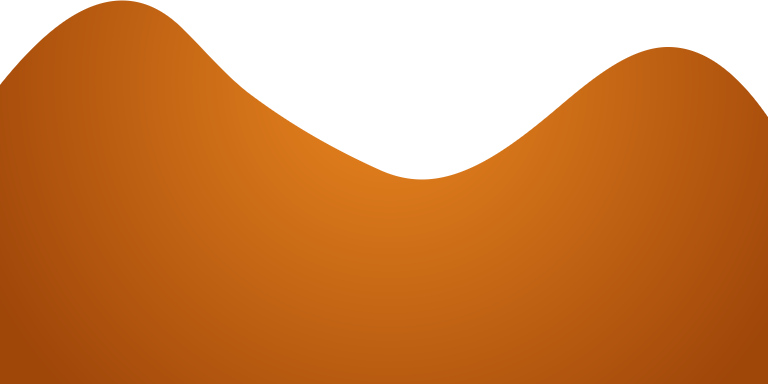
A WebGL 1 fragment shader for this background:

```glsl
precision highp float;
// Draws a smooth orange hill line with a radial glow under a white sky.
uniform vec2 u_resolution;

const vec3 SKY = vec3(1.0);
const vec3 GLOW = vec3(0.92, 0.53, 0.125);
const vec3 SHADE = vec3(0.625, 0.275, 0.037);
const vec2 GLOW_CENTER = vec2(1.016, 0.79);
const float GLOW_RADIUS = 1.17;

// Cubic Hermite curve between two knots, each holding (x, height, slope).
float hermite(float x, vec3 a, vec3 b) {
  float span = b.x - a.x;
  float t = (x - a.x) / span;
  float s = 1.0 - t;
  return s * s * ((1.0 + 2.0 * t) * a.y + t * span * a.z)
       + t * t * ((1.0 + 2.0 * s) * b.y - s * span * b.z);
}

// Height of the ridge: left hill, valley, right hill.
float ridgeHeight(float x) {
  vec3 leftEdge = vec3(0.0, 0.779, 1.25);
  vec3 leftPeak = vec3(0.318, 0.9987, 0.0);
  vec3 leftShoulder = vec3(0.474, 0.927, -0.98);
  vec3 leftSlope = vec3(0.651, 0.755, -0.75);
  vec3 leftFoot = vec3(0.99, 0.557, -0.45);
  vec3 valley = vec3(1.099, 0.5326, 0.0);
  vec3 rightSlope = vec3(1.458, 0.724, 0.85);
  vec3 rightPeak = vec3(1.74, 0.8776, 0.0);
  vec3 rightEdge = vec3(2.0, 0.695, -1.45);

  if (x < leftPeak.x) return hermite(x, leftEdge, leftPeak);
  if (x < leftShoulder.x) return hermite(x, leftPeak, leftShoulder);
  if (x < leftSlope.x) return hermite(x, leftShoulder, leftSlope);
  if (x < leftFoot.x) return hermite(x, leftSlope, leftFoot);
  if (x < valley.x) return hermite(x, leftFoot, valley);
  if (x < rightSlope.x) return hermite(x, valley, rightSlope);
  if (x < rightPeak.x) return hermite(x, rightSlope, rightPeak);
  return hermite(x, rightPeak, rightEdge);
}

// Approximate signed distance to the ridge, positive inside the hills.
float ridgeDistance(vec2 p) {
  float stepX = 0.002;
  float slope = (ridgeHeight(p.x + stepX) - ridgeHeight(p.x - stepX)) / (2.0 * stepX);
  return (ridgeHeight(p.x) - p.y) / sqrt(1.0 + slope * slope);
}

vec3 hillColor(vec2 p, vec2 center, float radius) {
  return mix(GLOW, SHADE, clamp(length(p - center) / radius, 0.0, 1.0));
}

void main() {
  // Canvas units: x runs from 0 to 2, y from 0 to 1.
  vec2 p = gl_FragCoord.xy / u_resolution * vec2(2.0, 1.0);
  float pixel = 1.0 / u_resolution.y;

  float coverage = clamp(ridgeDistance(p) / pixel + 0.5, 0.0, 1.0);
  vec3 color = mix(SKY, hillColor(p, GLOW_CENTER, GLOW_RADIUS), coverage);
  gl_FragColor = vec4(color, 1.0);
}
```
